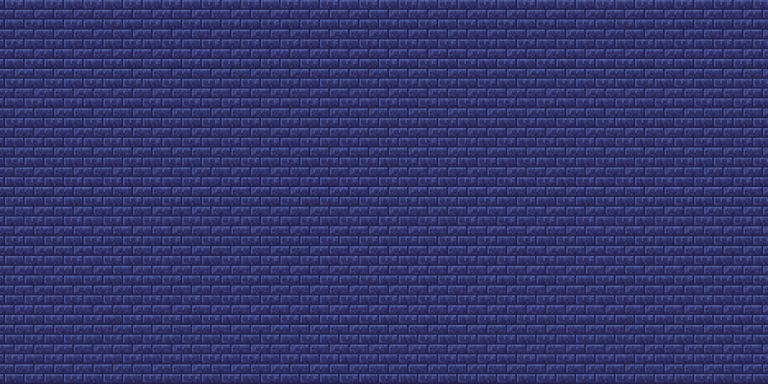
Write a Shadertoy shader that draws this texture.

```glsl
// Rows of small bevelled indigo bricks in running bond, with chipped tops and speckled faces.

const vec2 BRICKS = vec2(39.0, 39.0);  // bricks across, courses down
const vec2 CELLS = vec2(12.0, 6.0);    // square facets in one brick
const int SAMPLES = 5;                 // smoothing samples per axis

const vec3 MORTAR = vec3(0.135, 0.13, 0.30);
const vec3 SHADOW = vec3(0.165, 0.165, 0.36);
const vec3 FACE = vec3(0.20, 0.20, 0.42);
const vec3 WORN = vec3(0.23, 0.25, 0.47);
const vec3 EDGE = vec3(0.28, 0.315, 0.55);
const vec3 GLINT = vec3(0.325, 0.38, 0.63);

float hash(vec2 p, float seed) {
    vec3 q = fract(vec3(p, seed) * vec3(0.1031, 0.1030, 0.0973));
    q += dot(q, q.yzx + 33.33);
    return fract((q.x + q.y) * q.z);
}

// Speckled clay, darker toward the foot of the brick.
vec3 faceColor(vec2 cell, float variant) {
    float grain = hash(cell, variant + 3.0);
    float darkness = 1.0 - cell.y / CELLS.y;
    if (grain < 0.10 * darkness) return MORTAR;
    if (grain < 0.70 * darkness) return SHADOW;
    return grain > 0.90 ? WORN : FACE;
}

// Two short chips hang from the lit top of every other brick.
bool isChip(vec2 cell, float variant) {
    float depth = CELLS.y - 1.0 - cell.y;
    float column = mod(cell.x + variant, 4.0);
    return mod(variant, 2.0) < 0.5 && cell.x < 9.0 && column < 0.5 && depth < 2.5;
}

// One brick: mortar below and at the right, light at the top and left.
vec3 brickColor(vec2 cell, float variant) {
    if (cell.y < 0.5 || cell.x > CELLS.x - 1.5) return MORTAR;
    float wear = hash(vec2(cell.x, 5.0), variant + 11.0);
    if (cell.y > CELLS.y - 1.5) return wear > 0.45 ? GLINT : EDGE;
    if (cell.x < 0.5) return cell.y < 1.5 ? WORN : EDGE;
    if (isChip(cell, variant)) return EDGE;
    if (cell.y > CELLS.y - 2.5 && wear > 0.6) return WORN;
    return faceColor(cell, variant);
}

// Wall colour at a point of the unit canvas.
vec3 wallColor(vec2 uv) {
    vec2 p = uv * BRICKS;
    float course = floor(p.y);
    float parity = mod(course, 2.0);
    p.x += 0.75 - 0.5 * parity;
    // Plain and chipped bricks alternate along and between courses.
    float variant = mod(floor(p.x) + floor(course * 0.5), 2.0) + 2.0 * parity;
    return brickColor(floor(fract(p) * CELLS), variant);
}

void mainImage(out vec4 fragColor, in vec2 fragCoord) {
    // Average over the pixel to smooth all edges.
    vec3 total = vec3(0.0);
    for (int j = 0; j < SAMPLES; j++) {
        for (int i = 0; i < SAMPLES; i++) {
            vec2 offset = (vec2(i, j) + 0.5) / float(SAMPLES) - 0.5;
            total += wallColor((fragCoord + offset) / iResolution.xy);
        }
    }
    fragColor = vec4(total / float(SAMPLES * SAMPLES), 1.0);
}
```
